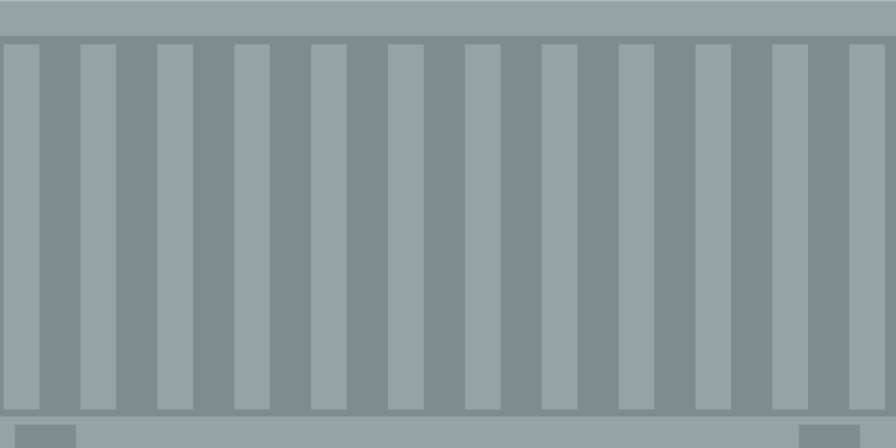
This pattern is drawn by a WebGL 1 fragment shader. Its source:

```glsl
precision highp float;

uniform vec2 u_resolution;

// Antialiased coverage of a box given its center and half size
float box(vec2 p, vec2 center, vec2 halfSize, float pixel) {
    vec2 inside = halfSize - abs(p - center);
    vec2 cover = clamp(inside / pixel + 0.5, 0.0, 1.0);
    return cover.x * cover.y;
}

void main() {
    float pixel = 1.0 / u_resolution.y;
    vec2 p = gl_FragCoord.xy * pixel;

    vec3 light = vec3(0.58, 0.64, 0.64);
    vec3 dark = vec3(0.49, 0.55, 0.55);
    vec3 color = light;

    // Recessed panel between the top and bottom rails
    color = mix(color, dark, box(p, vec2(1.0, 0.4948), vec2(1.1, 0.4245), pixel));

    // Twelve raised vertical ribs
    float period = 0.1716;
    vec2 rib = vec2(mod(p.x - 0.0479 + 0.5 * period, period) - 0.5 * period, p.y);
    color = mix(color, light, box(rib, vec2(0.0, 0.4935), vec2(0.0398, 0.4075), pixel));

    // Mirrored pair of pockets in the bottom rail
    vec2 pocket = vec2(abs(p.x - 0.9766), p.y);
    color = mix(color, dark, box(pocket, vec2(0.875, 0.0), vec2(0.0677, 0.0521), pixel));

    // Thin highlight along the top edge
    float highlight = clamp((p.y - 0.997) / pixel + 0.5, 0.0, 1.0);
    color = mix(color, vec3(0.68, 0.75, 0.75), highlight);

    gl_FragColor = vec4(color, 1.0);
}
```
